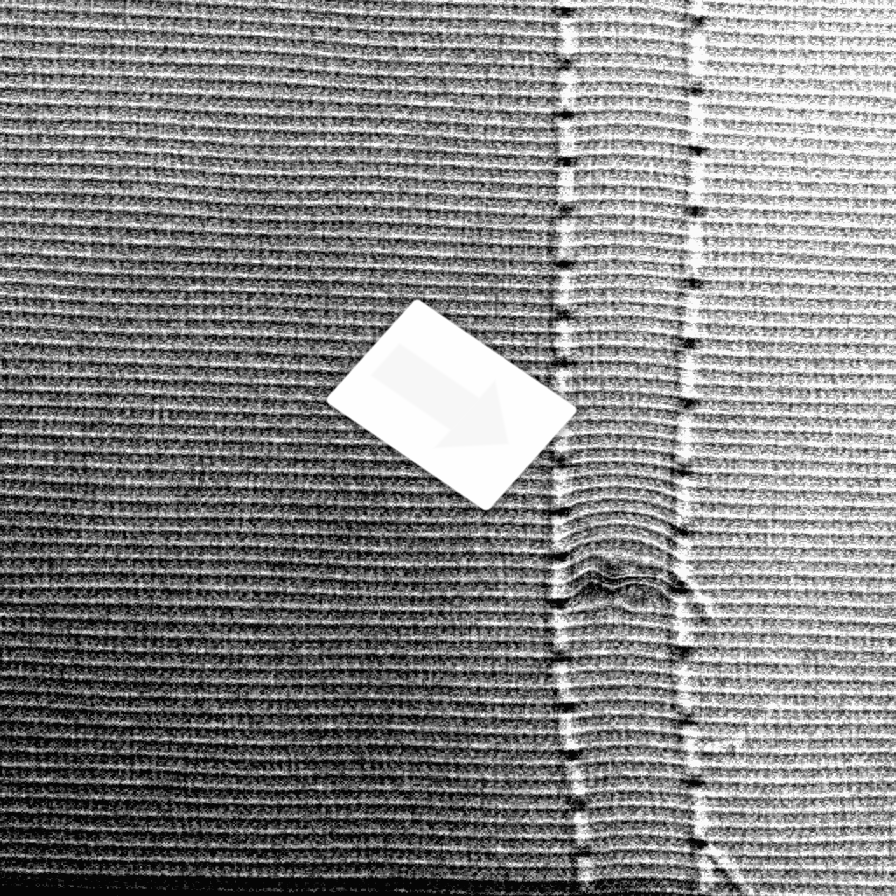
A three.js fragment shader for this texture:

```glsl
// Grainy ribbed knit fabric with two stitched seams and a tilted white tag.
varying vec2 vUv;

const float RIBS = 59.0;
const float STITCHES = 96.0;
const float TAU = 6.28318;

float hash(vec2 p) {
  return fract(sin(dot(p, vec2(127.1, 311.7))) * 43758.5453);
}

float noise(vec2 p) {
  vec2 i = floor(p), f = fract(p);
  f = f * f * (3.0 - 2.0 * f);
  return mix(mix(hash(i), hash(i + vec2(1.0, 0.0)), f.x),
             mix(hash(i + vec2(0.0, 1.0)), hash(i + 1.0), f.x), f.y);
}

float bell(float x, float width) {
  return exp(-x * x / (width * width));
}

float cross2(vec2 a, vec2 b) {
  return a.x * b.y - a.y * b.x;
}

float segment(vec2 p, vec2 a, vec2 b) {
  vec2 ab = b - a;
  return length(p - a - ab * clamp(dot(p - a, ab) / dot(ab, ab), 0.0, 1.0));
}

float roundBox(vec2 p, vec2 halfSize, float radius) {
  vec2 q = abs(p) - halfSize + radius;
  return length(max(q, 0.0)) + min(max(q.x, q.y), 0.0) - radius;
}

// Seam position at height y, pulled aside near the bottom
float seamX(float y, float top, float drift, float kick) {
  return top - drift * (1.0 - smoothstep(0.35, 0.85, y))
             + kick * (1.0 - smoothstep(0.0, 0.3, y));
}

// Large scale light, from dark lower left to bright upper right
float lighting(vec2 p) {
  float left = mix(0.23, 0.53, smoothstep(0.0, 1.05, p.y));
  float right = mix(0.62, 0.84, p.y);
  float tone = mix(left, right, smoothstep(0.35, 0.95, p.x));
  tone -= 0.1 * (1.0 - smoothstep(0.0, 0.4, length(p)));
  return tone + 0.08 * (noise(p * 7.0) - 0.5);
}

// Ridge, groove and small loops of one rib
float knit(vec2 p, float height) {
  float row = floor(height * RIBS), f = fract(height * RIBS);
  float ridge = bell(f - 0.57, 0.15) * (0.65 + 0.6 * noise(vec2(p.x * 45.0, row * 3.7)));
  float groove = bell(f - 0.27, 0.15);
  float band = 1.0 - smoothstep(0.15, 0.4, abs(f - 0.55));
  float loops = sin(p.x * STITCHES * TAU + hash(vec2(row, 4.0)) * TAU
                    + 4.0 * noise(vec2(p.x * 30.0, row)));
  return 0.36 * ridge - 0.25 * groove + 0.1 * loops * (1.0 - 0.7 * band);
}

// Pale thread between dark knots along a seam
float stitch(vec2 p, float x, float period) {
  float wobble = 0.005 * (noise(vec2(p.y * 45.0, x * 90.0)) - 0.5);
  float d = p.x - x - wobble;
  float k = abs(fract(p.y / period + 0.3 * noise(vec2(p.y * 9.0, x))) - 0.5);
  float thread = bell(d, 0.008) * (1.0 - smoothstep(0.28, 0.42, k));
  float knot = bell(d, 0.009) * smoothstep(0.35, 0.46, k);
  return 0.42 * thread - 0.6 * knot - 0.18 * bell(d + 0.013, 0.006);
}

float looseThread(vec2 p, vec2 a, vec2 b, float width) {
  float d = segment(p + 0.006 * (noise(p * 70.0) - 0.5), a, b);
  float shade = segment(p + vec2(0.008, 0.007), a, b);
  return 0.42 * bell(d, width) - 0.28 * bell(shade, width);
}

// Faint pointer printed along the tag: shaft and triangular head
float pointer(vec2 q) {
  float shaft = roundBox(q - vec2(-0.035, 0.0), vec2(0.055, 0.024), 0.001);
  float head = max(0.018 - q.x, (q.x - 0.077) * 0.65 + abs(q.y) * 0.76);
  return min(shaft, head);
}

void main() {
  vec2 p = vUv;
  float leftSeam = seamX(p.y, 0.633, 0.008, 0.03);
  float rightSeam = seamX(p.y, 0.778, 0.016, 0.025);

  // Rib slope and the arch of the strip between the seams
  float t = clamp((p.x - leftSeam) / (rightSeam - leftSeam), 0.0, 1.0);
  float arch = 4.0 * t * (1.0 - t);
  float height = p.y + (0.012 + 0.04 * p.y) * p.x;
  height -= arch * (0.005 + 0.018 * bell(p.y - 0.4, 0.07));
  height += 0.006 * (noise(p * vec2(7.0, 14.0)) - 0.5);

  // Puckered patch
  float pucker = arch * bell(p.y - 0.35, 0.025);
  height += 0.035 * pucker * (noise(p * 38.0) - 0.5);

  float tone = lighting(p) + knit(p, height);
  tone += pucker * (0.7 * noise(p * 85.0) - 0.55);
  tone += stitch(p, leftSeam, 0.055) + stitch(p, rightSeam, 0.07);

  // Loose ends
  tone += looseThread(p, vec2(0.762, 0.362), vec2(0.795, 0.315), 0.006);
  tone += looseThread(p, vec2(0.79, 0.165), vec2(0.825, 0.172), 0.005);
  tone += 0.6 * looseThread(p, vec2(0.825, 0.172), vec2(0.862, 0.212), 0.005);
  tone += looseThread(p, vec2(0.78, 0.07), vec2(0.838, 0.008), 0.006);

  // Grain and the dark lower hem
  tone += 0.42 * (hash(floor(p * 512.0)) - 0.5) + 0.3 * (noise(p * 260.0) - 0.5);
  float hem = (1.0 - smoothstep(0.008, 0.028, p.y)) * (1.0 - smoothstep(0.6, 0.95, p.x));
  tone = clamp(tone - 0.4 * hem, 0.02, 0.98);

  // Tag, measured along its own slightly skewed axes
  vec2 along = vec2(0.825, -0.565), across = vec2(0.667, 0.745);
  vec2 offset = p - vec2(0.504, 0.548);
  vec2 q = vec2(cross2(offset, across), cross2(along, offset)) / cross2(along, across);
  float tag = roundBox(q, vec2(0.11, 0.077), 0.006);
  float paper = 0.995 - 0.025 * (1.0 - smoothstep(-0.002, 0.002, pointer(q)));
  tone *= 1.0 - 0.25 * bell(max(tag, 0.0), 0.006);
  tone = mix(paper, tone, smoothstep(-0.0015, 0.0015, tag));

  gl_FragColor = vec4(vec3(tone), 1.0);
}
```
